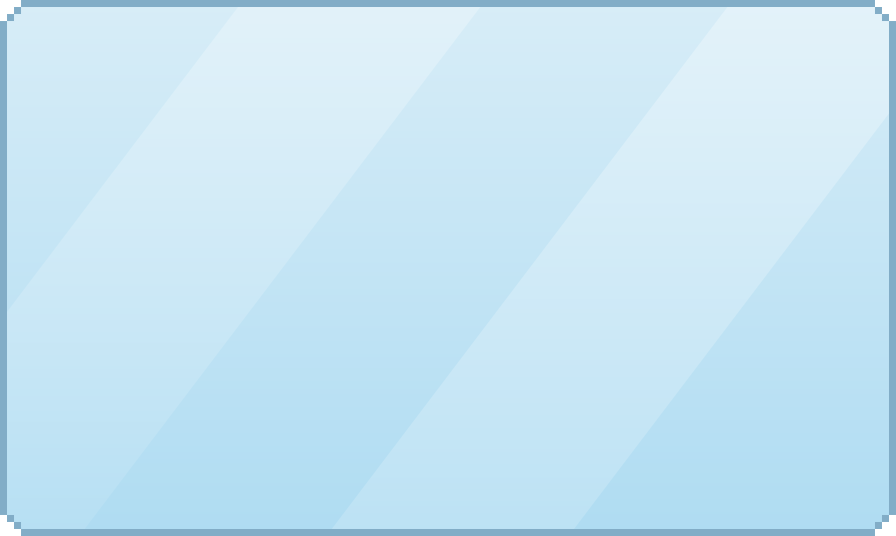
Give the GLSL for this background, as a WebGL 1 fragment shader.

```glsl
precision highp float;
// A pale blue glass panel: a vertical gradient crossed by two slanted, fading
// sheens, inside a thin frame whose corners are cut in square steps.
// Lengths are in canvas heights; steps and stripes come from short loops.

uniform vec2 u_resolution;

const vec3 SKY_TOP = vec3(0.845, 0.929, 0.970);
const vec3 SKY_BOTTOM = vec3(0.685, 0.862, 0.948);
const vec3 FRAME_COLOR = vec3(0.510, 0.680, 0.780);
const vec3 OUTSIDE_COLOR = vec3(1.0);

const float FRAME_WIDTH = 4.0 / 306.0; // also the size of one corner step
const float STRIPE_SLANT = 0.758;      // sideways shift per unit of height
const float STRIPE_START = -0.304;     // left edge of first stripe at the base
const float STRIPE_PERIOD = 0.913;
const float STRIPE_WIDTH = 0.452;
const vec2 SHEEN_TOP = vec2(0.27, 0.30);    // opacity of first, second stripe
const vec2 SHEEN_BOTTOM = vec2(0.09, 0.16);

// One-pixel-wide ramp across an edge at zero.
float coverage(float d) {
  return clamp(d * u_resolution.y + 0.5, 0.0, 1.0);
}

// Rectangle with stepped corners: a union of boxes whose insets, in steps,
// add up to 'total', with neither inset smaller than 'margin'.
float steppedPanel(vec2 edge, float margin, float total) {
  float mask = 0.0;
  for (int i = 0; i < 4; i++) {
    float k = float(i) + margin;
    if (k > total - margin) break;
    vec2 inset = vec2(k, total - k) * FRAME_WIDTH;
    mask = max(mask, coverage(edge.x - inset.x) * coverage(edge.y - inset.y));
  }
  return mask;
}

// Opacity of the slanted white sheens.
float sheen(vec2 p) {
  float across = p.x - STRIPE_SLANT * p.y;
  float scale = inversesqrt(1.0 + STRIPE_SLANT * STRIPE_SLANT);
  vec2 strength = mix(SHEEN_BOTTOM, SHEEN_TOP, p.y);
  float alpha = 0.0;
  for (int i = 0; i < 2; i++) {
    float center = STRIPE_START + 0.5 * STRIPE_WIDTH + float(i) * STRIPE_PERIOD;
    float inside = (0.5 * STRIPE_WIDTH - abs(across - center)) * scale;
    alpha += coverage(inside) * (i == 0 ? strength.x : strength.y);
  }
  return alpha;
}

void main() {
  vec2 size = vec2(u_resolution.x / u_resolution.y, 1.0);
  vec2 p = gl_FragCoord.xy / u_resolution.y;
  vec2 edge = min(p, size - p);

  // Glass
  vec3 glass = mix(SKY_BOTTOM, SKY_TOP, p.y);
  glass = mix(glass, vec3(1.0), sheen(p));

  // Frame and cut corners
  vec3 color = mix(OUTSIDE_COLOR, FRAME_COLOR, steppedPanel(edge, 0.0, 3.0));
  color = mix(color, glass, steppedPanel(edge, 1.0, 4.0));

  gl_FragColor = vec4(color, 1.0);
}
```
